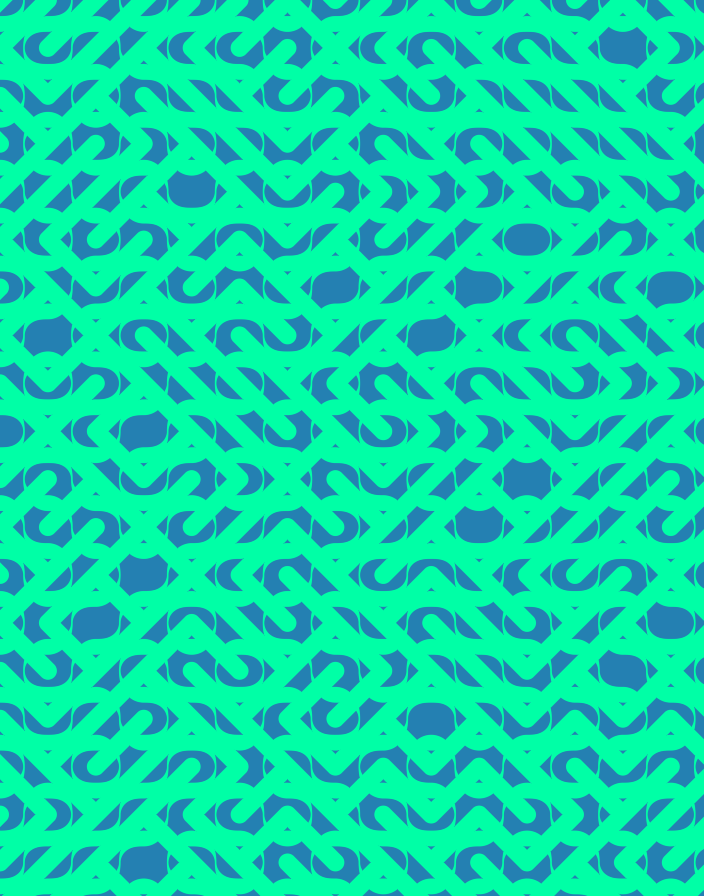
Write a Shadertoy shader that draws this pattern.

```glsl
const vec3 GREEN = vec3(0.00, 1.00, 0.65);
const vec3 BLUE = vec3(0.14, 0.50, 0.70);
const float ROWS = 18.7;          // cells along the canvas height
const float BAR_RADIUS = 0.187;   // half width of the diagonal bars, in cells
const float ARC_RADIUS = 0.5;     // arcs meet at the edge midpoints
const float ARC_THIN = 0.017;     // half width where an arc crosses a level edge
const float ARC_THICK = 0.165;    // half width where it crosses an upright edge
const float EDGE_SOFTNESS = 0.65; // half width of the smoothed edge
const float BAR_SEED = 3.7;
const float ARC_SEED = 41.3;

float hash(vec2 cell, float seed) {
    vec3 h = fract(vec3(cell.xyx + seed) * vec3(0.1031, 0.1030, 0.0973));
    h += dot(h, h.yzx + 33.33);
    return fract((h.x + h.y) * h.z);
}

// Mirrors the local position in half of the cells
vec2 randomMirror(vec2 local, vec2 cell, float seed) {
    return hash(cell, seed) < 0.5 ? local : vec2(1.0 - local.x, local.y);
}

// Round-ended bar from corner to corner of a cell
float diagonalBar(vec2 local) {
    float along = clamp(0.5 * (local.x + local.y), 0.0, 1.0);
    return length(local - along) - BAR_RADIUS;
}

// Two tapered quarter arcs around opposite corners of a cell
float taperedArcs(vec2 local) {
    vec2 q = local.x + local.y > 1.0 ? 1.0 - local : local;
    float taper = q.y * q.y / max(dot(q, q), 1e-5);
    return abs(length(q) - ARC_RADIUS) - mix(ARC_THIN, ARC_THICK, taper);
}

void mainImage(out vec4 fragColor, in vec2 fragCoord) {
    float pixel = ROWS / iResolution.y;
    vec2 p = (fragCoord - vec2(0.0, iResolution.y)) * pixel;
    vec2 cell = floor(p);
    vec2 local = fract(p);

    float d = taperedArcs(randomMirror(local, cell, ARC_SEED));

    // Bars of neighbouring cells reach over the edges
    for (int y = -1; y <= 1; y++) {
        for (int x = -1; x <= 1; x++) {
            vec2 offset = vec2(x, y);
            vec2 q = randomMirror(local - offset, cell + offset, BAR_SEED);
            d = min(d, diagonalBar(q));
        }
    }

    float soft = EDGE_SOFTNESS * pixel;
    fragColor = vec4(mix(GREEN, BLUE, smoothstep(-soft, soft, d)), 1.0);
}
```
